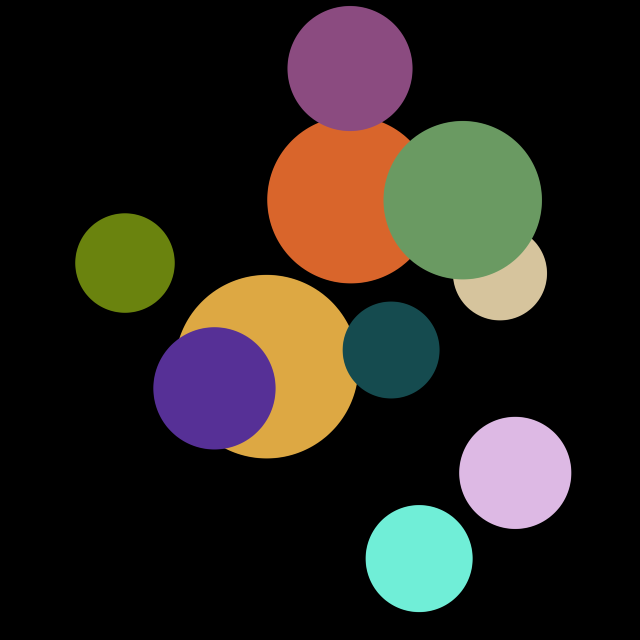
A three.js fragment shader for this background:

```glsl
#define EDGE 0.001
#define BACKDROP vec3(0.0)
#define ORANGE vec3(0.851, 0.396, 0.169)
#define MAUVE vec3(0.545, 0.294, 0.502)
#define SAND vec3(0.839, 0.769, 0.616)
#define SAGE vec3(0.416, 0.604, 0.384)
#define OLIVE vec3(0.416, 0.514, 0.055)
#define AMBER vec3(0.867, 0.659, 0.263)
#define INDIGO vec3(0.337, 0.188, 0.588)
#define TEAL vec3(0.082, 0.294, 0.310)
#define LILAC vec3(0.867, 0.725, 0.894)
#define MINT vec3(0.439, 0.933, 0.843)

varying vec2 vUv;

// Signed distance to a circle
float circleDistance(vec2 p, vec2 center, float radius) {
  return length(p - center) - radius;
}

// Lay a flat, smooth-edged disc over the layers below
void paintDisc(inout vec3 color, vec2 center, float radius, vec3 fill) {
  float d = circleDistance(vUv, center, radius);
  color = mix(color, fill, 1.0 - smoothstep(-EDGE, EDGE, d));
}

void main() {
  vec3 color = BACKDROP;

  // Upper cluster, back to front
  paintDisc(color, vec2(0.5482, 0.6878), 0.1306, ORANGE);
  paintDisc(color, vec2(0.5469, 0.8929), 0.0977, MAUVE);
  paintDisc(color, vec2(0.7812, 0.5729), 0.0735, SAND);
  paintDisc(color, vec2(0.7230, 0.6872), 0.1238, SAGE);

  // Middle cluster, back to front
  paintDisc(color, vec2(0.4167, 0.4271), 0.1434, AMBER);
  paintDisc(color, vec2(0.3351, 0.3932), 0.0955, INDIGO);
  paintDisc(color, vec2(0.6111, 0.4531), 0.0757, TEAL);

  // Free-standing discs
  paintDisc(color, vec2(0.1953, 0.5890), 0.0777, OLIVE);
  paintDisc(color, vec2(0.8051, 0.2611), 0.0876, LILAC);
  paintDisc(color, vec2(0.6549, 0.1272), 0.0836, MINT);

  gl_FragColor = vec4(color, 1.0);
}
```
